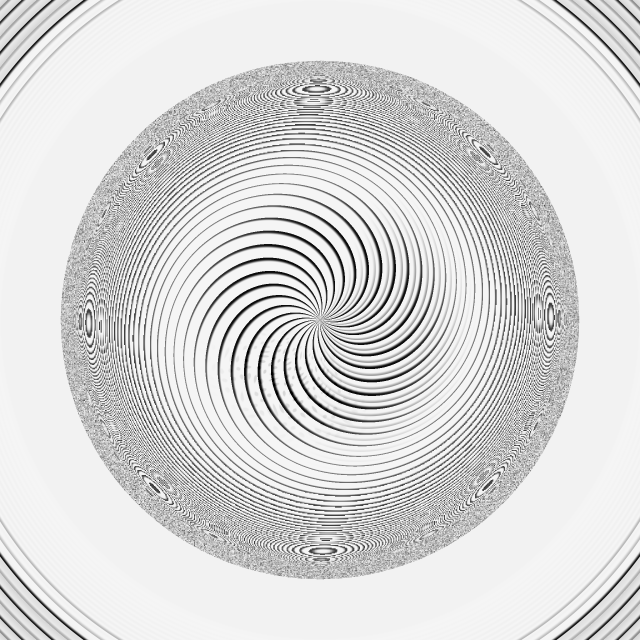
This background is drawn by a Shadertoy shader. Its source:

```glsl
const float TAU = 6.2831853;
const float DISK = 0.405;   // radius of the central disk
const float GRID = 768.0;   // lattice whose beat with the rings makes the moire

float hash(vec2 p) {
    vec3 q = fract(p.xyx * 0.1031);
    q += dot(q, q.yzx + 33.33);
    return fract((q.x + q.y) * q.z);
}

// Swirling arms that tighten without limit towards the rim
float disk(vec2 p) {
    vec2 cell = floor(p * GRID);
    if (length(p) > 0.27) p = (cell + 0.5) / GRID;
    float r = length(p);
    float angle = atan(p.y, p.x);
    float gap = max(DISK - r, 0.0005);
    float winding = 18.0 * r + 1.43 * (1.0 / gap - 1.0 / DISK);
    float s = fract(winding - 24.0 * angle / TAU - 0.24);

    // Broad shadows in the middle, hairlines between, dense rings outside
    float core = 1.0 - smoothstep(0.13, 0.235, r);
    float rim = smoothstep(0.22, 0.32, r);
    float width = 0.13 + 0.2 * core + 0.38 * rim;
    float shadow = smoothstep(1.0 - width, 1.0 - 0.3 * width, s);
    float depth = mix(0.5 + 0.42 * core, 0.72, rim);
    float shade = 0.96 - depth * shadow;

    // Grey second fold on the arms facing right
    float side = smoothstep(0.1, 0.9, cos(angle + 0.25)) * (1.0 - smoothstep(0.17, 0.25, r));
    float fold = smoothstep(0.25, 0.5, s) * (1.0 - smoothstep(0.5, 0.54, s));
    shade -= 0.36 * side * fold;

    // Faint wisps on the lower left arms
    float wisp = sin(angle * 41.0 + 3.0 * sin(r * 60.0)) * sin(r * 310.0 + 2.0 * sin(angle * 17.0));
    float place = smoothstep(0.5, 0.95, cos(angle + 2.0)) * smoothstep(0.03, 0.08, r);
    shade -= 0.12 * place * (1.0 - smoothstep(0.12, 0.21, r)) * smoothstep(0.3, 0.8, wisp);

    // Grain along the rim
    float grain = mix(0.3, 0.96, sqrt(hash(cell + GRID)));
    return mix(shade, grain, 0.85 * smoothstep(0.365, 0.393, r));
}

// Pale surround, with grooves that deepen into the corners
float surround(vec2 p) {
    float r = length(p);
    float s = fract((r - 0.622) / 0.0155);
    float strength = smoothstep(0.575, 0.618, r);
    float line = smoothstep(0.6, 0.92, s) * (1.0 - smoothstep(0.96, 1.0, s));
    float soft = 0.12 * (1.0 - s) * smoothstep(0.61, 0.63, r);
    float bold = 0.65 + 0.35 * cos((r - 0.62) * 190.0);
    float shade = 0.95 + 0.012 * smoothstep(0.495, 0.505, r);
    shade -= 0.9 * strength * bold * line + soft;
    float ripple = 0.5 + 0.5 * sin(r * 900.0);
    return shade - 0.025 * ripple * smoothstep(0.47, 0.6, r) * (1.0 - strength);
}

void mainImage(out vec4 fragColor, in vec2 fragCoord) {
    float scale = min(iResolution.x, iResolution.y);
    float total = 0.0;
    // Average a 3 by 3 block of samples per pixel
    for (int i = 0; i < 9; i++) {
        vec2 jitter = (vec2(i % 3, i / 3) - 1.0) / 3.0;
        vec2 p = (fragCoord + jitter - 0.5 * iResolution.xy) / scale;
        total += length(p) < DISK ? disk(p) : surround(p);
    }
    fragColor = vec4(vec3(clamp(total / 9.0, 0.0, 1.0)), 1.0);
}
```
